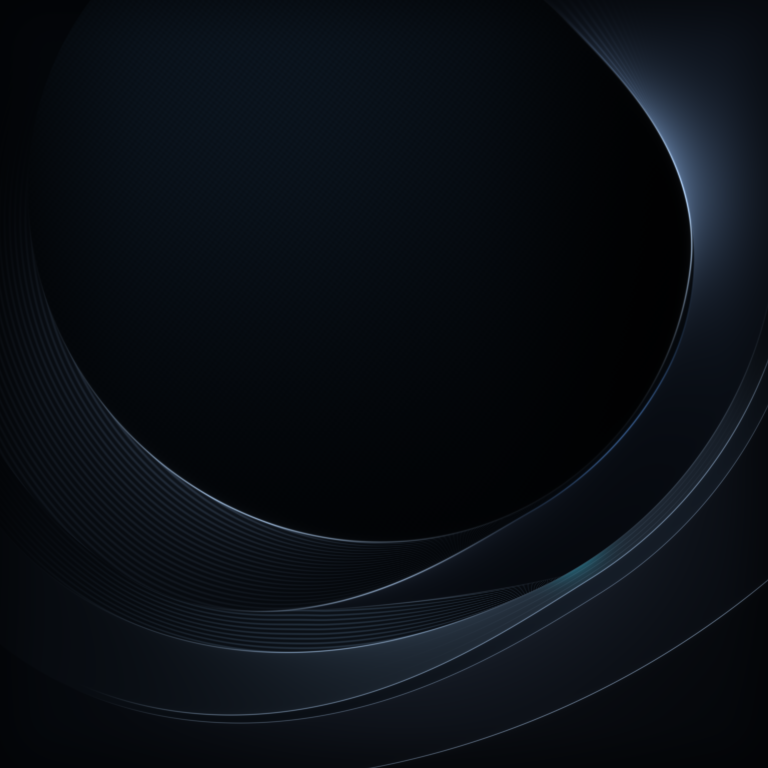
Reproduce this background procedurally as a Shadertoy shader.

```glsl
// A dark disc with a lit rim, cradled by ribbed ribbons and thin sweeping arcs.
// Every boundary is a radius that varies with angle around the disc centre;
// the regions are layered from the disc outward, then lit along their edges.

float bell(float x, float centre, float width) {
    float t = (x - centre) / width;
    return exp(-t * t);
}

// Coverage of everything beyond a boundary.
float outside(float d) {
    float aa = 1.2 / (0.43 * iResolution.y);
    return smoothstep(-aa, aa, d);
}

// Thin bright line with a faint halo; d is in disc radii.
float hairline(float d, float width) {
    float w = width + 0.35 / (0.43 * iResolution.y);
    return bell(d, 0.0, w) + 0.09 * exp(-abs(d) / (6.0 * width));
}

// Fine ridges with a sharpened lit crest.
float ribs(float phase) {
    return pow(0.5 + 0.5 * sin(6.2832 * phase), 1.6);
}

void mainImage(out vec4 fragColor, in vec2 fragCoord) {
    vec2 uv = fragCoord / iResolution.xy;
    vec2 q = (uv - vec2(0.469, 0.727)) / 0.43;
    float rho = length(q);

    // Clockwise angle: 0 is right, 1.57 is down, 3.14 is left.
    float a = atan(-q.y, q.x);
    if (a < -1.5708) a += 6.2832;

    // Radii of the boundaries, from the inside out.
    float flatten = a < 1.0 ? 0.13 * (1.0 - smoothstep(-0.75, 0.166, a)) : 0.0;
    float disc = 1.005 + 0.03 * sin(2.0 * a) - flatten;
    float wing = 1.05 + 0.27 * smoothstep(1.05, 2.18, a);
    wing = mix(disc + 0.001, max(wing, disc + 0.001), smoothstep(0.0, 0.5, a));
    float fold = 1.198 + 0.45 * (a - 1.46) * (a - 1.46);
    fold = mix(fold, wing, smoothstep(1.65, 1.8, a));
    float shelf = 1.268 + 0.187 * smoothstep(1.13, 2.36, a);
    fold = min(fold, shelf);
    float arcInner = 1.317 + 0.37 * smoothstep(1.01, 2.27, a);
    float arcOuter = 1.37 + 0.34 * smoothstep(1.01, 2.30, a);
    float arcFar = 1.626 + 0.32 * (a - 1.1) * (a - 1.1);
    float d = rho - disc;

    // Disc interior: navy haze at the upper left with a fine weave.
    vec2 hazeOffset = uv - vec2(0.33, 0.9);
    float haze = exp(-5.5 * dot(hazeOffset, hazeOffset));
    float weave = sin(uv.x * 760.0 + uv.y * 200.0) * sin(uv.y * 760.0);
    vec3 col = vec3(0.001, 0.004, 0.009)
             + vec3(0.041, 0.072, 0.104) * haze * (1.0 + 0.12 * weave);
    col *= mix(1.0, 0.25, smoothstep(0.6, 0.9, uv.x));
    col *= mix(0.45, 1.0, smoothstep(-0.05, 0.2, uv.x));

    // Ribbed wing hugging the lower left of the disc.
    float across = d / (wing - disc);
    float wingLight = bell(a, 2.1, 0.58) + 0.3 * bell(a, 2.75, 0.35);
    float wingRibs = ribs(across * 20.0 + a * 5.0);
    vec3 wingCol = vec3(0.012, 0.022, 0.036)
                 + vec3(0.125, 0.155, 0.195) * wingLight * (0.3 + 0.7 * wingRibs)
                 * (0.3 + 0.7 * exp(-2.0 * max(across, 0.0)));
    col = mix(col, wingCol, outside(d));

    // Smooth space beyond the wing, and the broad glow behind the right rim.
    vec3 space = vec3(0.015, 0.026, 0.043)
               + vec3(0.032, 0.042, 0.06) * bell(a, -0.05, 0.7);
    space += vec3(0.045, 0.055, 0.075) * bell(a, 1.3, 0.45)
           * exp(-12.0 * max(rho - wing, 0.0));
    space += vec3(0.27, 0.34, 0.43) * exp(-8.0 * max(d, 0.0)) * bell(a, -0.17, 0.36);
    col = mix(col, space, outside(rho - wing));

    // Fan of hairs leaving the disc at the upper right.
    float fan = d / (0.03 + 0.25 * max(0.0, -a - 0.35));
    col += vec3(0.07, 0.09, 0.12) * ribs(fan * 6.0) * exp(-2.0 * max(fan, 0.0))
         * bell(a, -0.58, 0.17) * outside(d);

    // Lower ribbed fold.
    float depth = (rho - fold) / max(shelf - fold, 0.01);
    float foldRibs = ribs(depth * 9.0 + a * 3.0);
    vec3 foldCol = vec3(0.015, 0.025, 0.04)
                 + vec3(0.11, 0.145, 0.18) * bell(a, 1.65, 0.48) * (0.25 + 0.75 * foldRibs);
    float rightFade = smoothstep(-0.1, 0.55, a);
    col = mix(col, foldCol, outside(rho - fold) * rightFade);

    // Satin shelf, the groove between the arcs, and the outer field.
    float sheen = bell(a, 1.32, 0.58);
    vec3 shelfCol = vec3(0.02, 0.032, 0.05) + vec3(0.13, 0.165, 0.2) * sheen
                  * (0.5 + 0.5 * exp(-9.0 * max(rho - shelf, 0.0)));
    shelfCol += vec3(0.045, 0.055, 0.068) * bell(a, 0.6, 0.4);
    shelfCol += vec3(0.0, 0.19, 0.21) * bell(a, 1.02, 0.08)
              * exp(-35.0 * max(rho - shelf, 0.0));
    col = mix(col, shelfCol, outside(rho - shelf) * rightFade);
    vec3 grooveCol = vec3(0.018, 0.03, 0.047) + vec3(0.06, 0.077, 0.1) * bell(a, 0.95, 0.65);
    float arcFade = 1.0 - smoothstep(1.8, 2.12, a);
    col = mix(col, grooveCol, outside(rho - arcInner) * arcFade * rightFade);
    vec3 fieldCol = vec3(0.012, 0.021, 0.036) + vec3(0.068, 0.08, 0.102)
                  * bell(a, 1.2, 0.65) * exp(-2.8 * max(rho - arcOuter, 0.0));
    col = mix(col, fieldCol, outside(rho - arcOuter) * rightFade);
    col *= 1.0 - 0.25 * outside(rho - arcFar) * step(a, 1.8) * rightFade;

    // Lit edges.
    vec3 silver = vec3(0.50, 0.58, 0.67);
    float rim = 0.9 * bell(a, -0.02, 0.36) + 0.75 * bell(a, 1.95, 0.48) + 0.04;
    col += silver * rim * hairline(d, 0.002) * (1.0 - smoothstep(2.6, 3.4, a));
    col += (silver * 0.7 * bell(a, 1.5, 0.28) + vec3(0.13, 0.22, 0.34) * bell(a, 0.7, 0.3))
         * hairline(rho - wing, 0.002);
    col += silver * 0.2 * bell(a, 1.4, 0.25) * hairline(rho - fold, 0.0015);
    col += silver * (0.55 * bell(a, 1.6, 0.36) + 0.2 * bell(a, 0.6, 0.35))
         * hairline(rho - shelf, 0.0015);
    float arcLight = arcFade * rightFade;
    col += silver * 0.42 * arcLight * hairline(rho - arcInner, 0.0014);
    col += silver * 0.27 * arcLight * hairline(rho - arcOuter, 0.0012);
    col += silver * 0.42 * step(a, 1.8) * rightFade * hairline(rho - arcFar, 0.0012);

    // Faint strands running along the shelf.
    for (int i = 1; i < 4; i++) {
        float strand = mix(shelf, arcInner, float(i) * 0.25);
        col += silver * 0.06 * bell(a, 0.95, 0.35) * hairline(rho - strand, 0.0012);
    }

    // Darken toward the canvas borders.
    vec2 border = smoothstep(vec2(-0.04), vec2(0.07), min(uv, 1.0 - uv));
    fragColor = vec4(col * mix(0.6, 1.0, border.x * border.y), 1.0);
}
```
